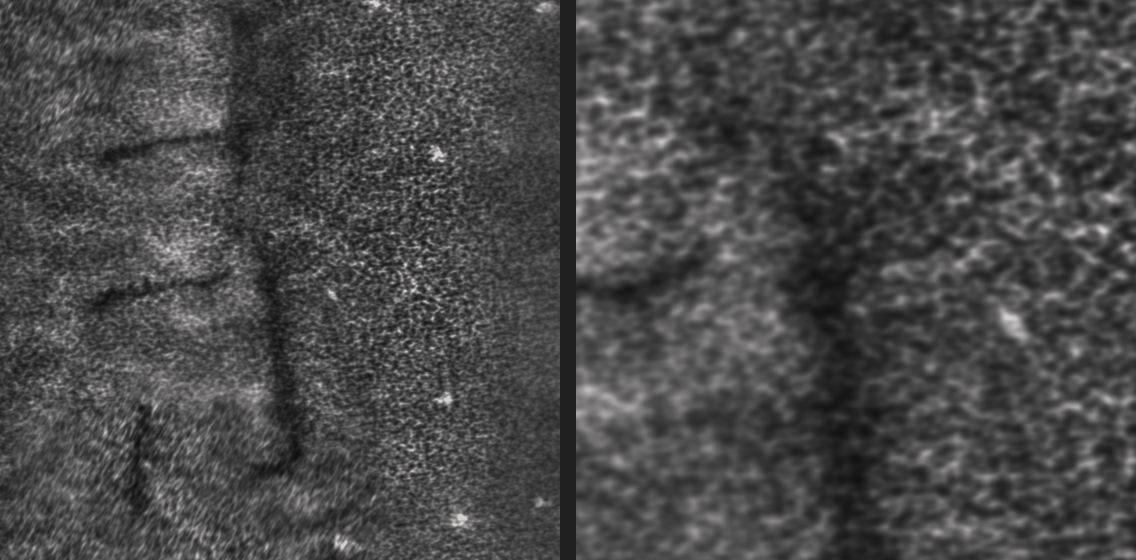
Left: the whole. Right: its middle third, enlarged.
Give the GLSL for this texture, as a three.js fragment shader.

```glsl
varying vec2 vUv;

const vec3 STONE_TINT = vec3(1.010, 0.998, 0.996);
const float BASE_TONE = 0.288;
const float MAX_TONE = 0.82;
const vec2 GRAIN_SCALE = vec2(80.0, 108.0);
const vec2 MOTTLE_SCALE = vec2(13.0, 21.0);
const float GRAIN_CONTRAST = 0.98;
const float MOTTLE_CONTRAST = 0.55;
const float BROAD_CONTRAST = 0.3;
const float PATCH_GAIN = 0.55;
const float CRACK_DEPTH = 0.85;
const float FLECK_GAIN = 0.95;
const float FLECK_CELLS = 11.0;
const float FLECK_SHARE = 0.16;
const float WARP_AMOUNT = 0.022;
const int PALE_PATCHES = 6;

float hash(vec2 p) {
  vec3 q = fract(p.xyx * vec3(0.1031, 0.1030, 0.0973));
  q += dot(q, q.yzx + 33.33);
  return fract((q.x + q.y) * q.z);
}

float cornerSlope(vec2 cell, vec2 offset) {
  float angle = 6.2832 * hash(cell);
  return dot(vec2(cos(angle), sin(angle)), offset);
}

float gradientNoise(vec2 p) {
  vec2 cell = floor(p), f = fract(p);
  vec2 u = f * f * f * (f * (f * 6.0 - 15.0) + 10.0);
  vec2 e = vec2(1.0, 0.0);
  float low = mix(cornerSlope(cell, f), cornerSlope(cell + e, f - e), u.x);
  float high = mix(cornerSlope(cell + e.yx, f - e.yx), cornerSlope(cell + 1.0, f - 1.0), u.x);
  return mix(low, high, u.y);
}

float fbm(vec2 p) {
  float sum = 0.0, gain = 1.0;
  for (int i = 0; i < 3; i++) {
    sum += gain * gradientNoise(p);
    p = mat2(1.6, 1.0, -1.0, 1.6) * p + 17.3;
    gain *= 0.6;
  }
  return sum;
}

vec2 rotate(vec2 p, float angle) {
  float c = cos(angle), s = sin(angle);
  return vec2(c * p.x + s * p.y, c * p.y - s * p.x);
}

float grain(vec2 p) {
  return gradientNoise(p) + 0.7 * gradientNoise(p * 1.63 + 41.7);
}

float blob(vec2 p, vec2 centre, vec2 radius) {
  vec2 d = (p - centre) / radius;
  return exp(-dot(d, d));
}

float crack(vec2 p, vec2 a, vec2 b, float width) {
  vec2 ab = b - a;
  float t = clamp(dot(p - a, ab) / dot(ab, ab), 0.0, 1.0);
  float d = length(p - a - ab * t) / width;
  return exp(-d * d);
}

// Column of worn, paler stone left of the main fissure
float palePatches(vec2 p) {
  float sum = 0.0;
  for (int i = 0; i < PALE_PATCHES; i++) {
    float k = float(i);
    vec2 centre = vec2(0.325 + 0.025 * sin(k * 2.3), 0.31 + 0.122 * k);
    float strength = 0.78 + 0.22 * cos(3.1416 * k);
    sum += strength * blob(p, centre, vec2(0.085, 0.043));
  }
  sum += 0.8 * blob(p, vec2(0.445, 0.50), vec2(0.035, 0.07));
  sum += 0.9 * blob(p, vec2(0.45, 0.27), vec2(0.045, 0.06));
  return sum + 0.6 * blob(p, vec2(0.55, 0.09), vec2(0.10, 0.05));
}

float cracks(vec2 p) {
  // Main fissure
  float sum = 0.6 * crack(p, vec2(0.44, 0.95), vec2(0.415, 0.58), 0.022);
  sum += 0.9 * crack(p, vec2(0.475, 0.56), vec2(0.525, 0.20), 0.022);
  // Side joints
  sum += 0.9 * crack(p, vec2(0.19, 0.72), vec2(0.38, 0.755), 0.009);
  sum += crack(p, vec2(0.17, 0.465), vec2(0.40, 0.51), 0.010);
  sum += crack(p, vec2(0.255, 0.27), vec2(0.240, 0.08), 0.014);
  sum += 0.7 * crack(p, vec2(0.43, 0.13), vec2(0.53, 0.18), 0.016);
  return sum + 0.7 * crack(p, vec2(0.54, 0.05), vec2(0.66, 0.13), 0.015);
}

// Sparse bright chips, jittered inside grid cells
float flecks(vec2 p) {
  vec2 grid = p * FLECK_CELLS, home = floor(grid);
  float sum = 0.0;
  for (int i = 0; i < 9; i++) {
    vec2 cell = home + vec2(mod(float(i), 3.0), floor(float(i) / 3.0)) - 1.0;
    vec2 centre = cell + vec2(hash(cell + 5.1), hash(cell + 9.7));
    sum += step(hash(cell + 2.3), FLECK_SHARE) * blob(grid, centre, vec2(0.17, 0.11));
  }
  return sum * smoothstep(0.46, 0.56, p.x);
}

void main() {
  vec2 p = vUv;
  vec2 warped = p + WARP_AMOUNT * vec2(fbm(p * 15.0), fbm(p * 15.0 + 31.0));
  float pale = palePatches(warped);

  // Level grain on the right, steeper strokes at lower and upper left
  float levelGrain = grain(rotate(p, 0.12) * GRAIN_SCALE);
  float steepGrain = grain(rotate(p, 1.05) * GRAIN_SCALE * vec2(0.65, 1.0) + 13.0);
  float steepness = blob(p, vec2(0.33, 0.10), vec2(0.35, 0.22)) + blob(p, vec2(0.1, 0.95), vec2(0.2, 0.2));
  steepness = smoothstep(0.25, 0.65, steepness + 0.4 * gradientNoise(p * 7.0));
  float roughness = 0.85 + 0.4 * blob(p, vec2(0.70, 0.60), vec2(0.16, 0.45)) + 0.5 * gradientNoise(p * 6.0 + 3.0);
  roughness *= (1.0 - 0.35 * min(pale, 1.0)) * (1.0 - 0.5 * smoothstep(0.8, 1.0, p.x));

  // Broad shading
  float shade = BROAD_CONTRAST * fbm(p * 4.0 + 8.0);
  shade -= 0.32 * blob(p, vec2(0.50, 0.78), vec2(0.09, 0.40));
  shade -= 0.22 * (1.0 - smoothstep(0.0, 0.12, p.x)) + 0.12 * smoothstep(0.88, 1.0, p.x);
  float mottleFade = 1.0 - 0.45 * smoothstep(0.58, 0.75, p.x);

  // Sum in log tone, which keeps darks deep and lights sparse
  float logTone = shade + PATCH_GAIN * pale - CRACK_DEPTH * cracks(warped);
  logTone += MOTTLE_CONTRAST * mottleFade * fbm(warped * MOTTLE_SCALE);
  logTone += GRAIN_CONTRAST * roughness * mix(levelGrain, steepGrain, steepness);
  logTone += FLECK_GAIN * flecks(warped);
  float tone = min(BASE_TONE * exp(logTone), MAX_TONE);
  gl_FragColor = vec4(STONE_TINT * tone, 1.0);
}
```
